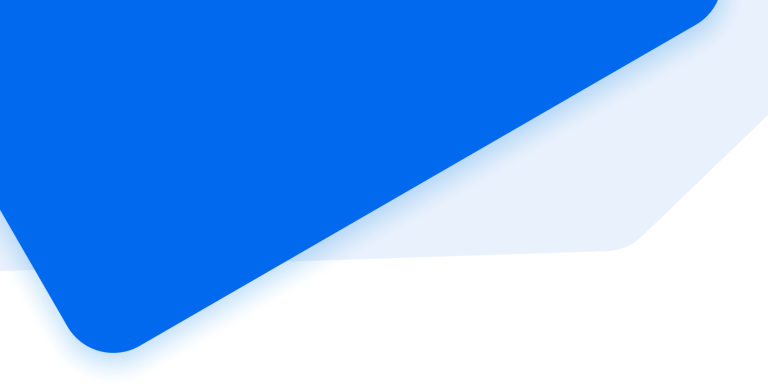
Give the GLSL for this background, as a Shadertoy shader.

```glsl
// Tilted blue rounded card with a soft shadow over a pale rounded wedge on white.

const vec3 WHITE = vec3(1.0);
const vec3 PALE = vec3(0.914, 0.945, 0.988);
const vec3 BLUE = vec3(0.0, 0.412, 0.933);
const vec3 SHADOW = vec3(0.0, 0.5, 0.9);
const float CORNER = 0.138;

// Signed distance to a rounded box turned by the given angle
float tiltedBox(vec2 p, vec2 center, float halfSide, float angle, float radius) {
    float c = cos(angle), s = sin(angle);
    vec2 q = p - center;
    q = abs(vec2(c * q.x + s * q.y, c * q.y - s * q.x)) - halfSide + radius;
    return length(max(q, 0.0)) + min(max(q.x, q.y), 0.0) - radius;
}

float cross2(vec2 a, vec2 b) {
    return a.x * b.y - a.y * b.x;
}

// Outward normal on the lower right side of an edge rising at the given angle
vec2 edgeNormal(float angle) {
    return vec2(sin(angle), -cos(angle));
}

// Signed distance to the region above two edges joined by an arc
float roundedWedge(vec2 p, vec2 arcCenter, float angleA, float angleB, float radius) {
    vec2 q = p - arcCenter;
    vec2 a = edgeNormal(angleA), b = edgeNormal(angleB);
    bool onArc = cross2(a, q) > 0.0 && cross2(q, b) > 0.0;
    return (onArc ? length(q) : max(dot(q, a), dot(q, b))) - radius;
}

// Coverage of a shape whose edge is blurred over the given half width
float coverage(float dist, float halfWidth) {
    return 1.0 - smoothstep(-halfWidth, halfWidth, dist);
}

float card(vec2 p) {
    return tiltedBox(p, vec2(0.601, 1.361), 0.974, radians(30.0), CORNER);
}

void mainImage(out vec4 fragColor, in vec2 fragCoord) {
    vec2 p = fragCoord / iResolution.y;
    float edgeSoftness = 0.75 / iResolution.y;

    // Pale wedge
    float wedge = roundedWedge(p, vec2(1.576, 0.484), radians(1.88), radians(43.9), CORNER);
    vec3 color = mix(WHITE, PALE, coverage(wedge, edgeSoftness));

    // Shadow dropped straight below the card
    vec2 shadowDrop = vec2(0.0, -0.026);
    color = mix(color, SHADOW, 0.27 * coverage(card(p - shadowDrop), 0.064));

    // Card
    color = mix(color, BLUE, coverage(card(p), edgeSoftness));

    fragColor = vec4(color, 1.0);
}
```
